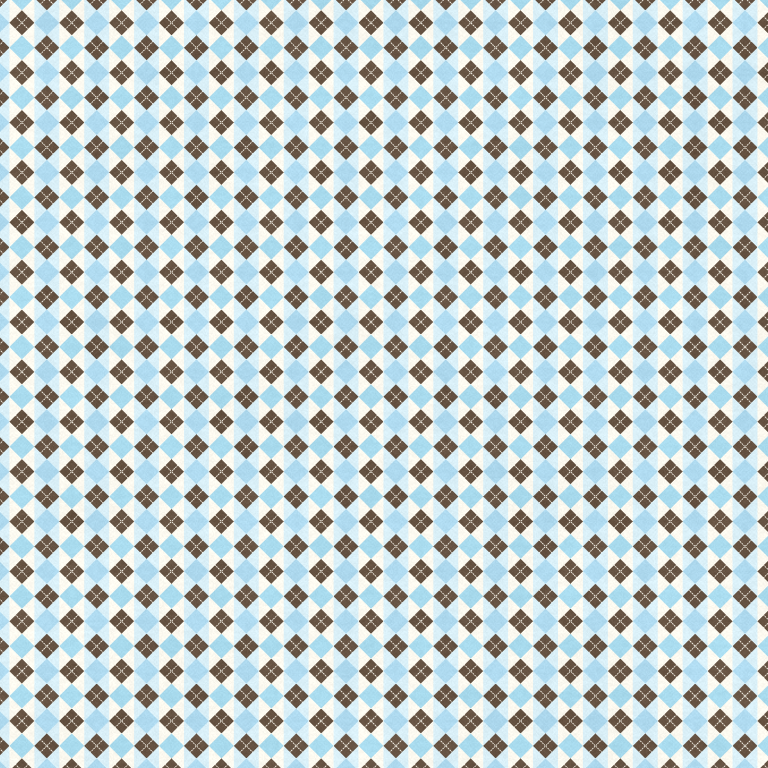
A WebGL 2 fragment shader for this pattern:

```glsl
#version 300 es
precision highp float;

uniform vec2 u_resolution;
out vec4 fragColor;

const float CELLS = 30.8;                    // diamonds across and down
const vec2 FIRST_CENTER = vec2(0.878, 0.886); // lower-left diamond, in cells
const float STITCH_HALF_WIDTH = 0.018;
const float DIAMOND_SIDE = 0.7071;
const float DASHES_PER_SIDE = 7.0;

const vec3 CREAM = vec3(0.990, 0.980, 0.942);
const vec3 PALE_BLUE = vec3(0.855, 0.941, 0.972);
const vec3 SKY_BLUE = vec3(0.660, 0.858, 0.932);
const vec3 SOFT_BLUE = vec3(0.682, 0.852, 0.936);
const vec3 BROWN = vec3(0.396, 0.322, 0.258);
const vec3 THREAD = vec3(0.950, 0.940, 0.900);

float hash(vec2 p) {
    vec3 q = fract(vec3(p.xyx) * 0.1031);
    q += dot(q, q.yzx + 33.33);
    return fract((q.x + q.y) * q.z);
}

float valueNoise(vec2 p) {
    vec2 cell = floor(p);
    vec2 t = smoothstep(0.0, 1.0, fract(p));
    float low = mix(hash(cell), hash(cell + vec2(1, 0)), t.x);
    float high = mix(hash(cell + vec2(0, 1)), hash(cell + vec2(1, 1)), t.x);
    return mix(low, high, t.y);
}

// Filled side of a signed distance, softened over one pixel
float fill(float dist, float pixel) {
    return clamp(0.5 - dist / pixel, 0.0, 1.0);
}

// Share of a pixel covered by a thin line
float lineCoverage(float dist, float halfWidth, float pixel) {
    float right = min(dist + 0.5 * pixel, halfWidth);
    float left = max(dist - 0.5 * pixel, -halfWidth);
    return clamp((right - left) / pixel, 0.0, 1.0);
}

// Dashed seam along the x axis
float stitch(vec2 p, float halfWidth, float period, float pixel) {
    float along = abs(fract(p.x / period) - 0.5) * period;
    float dash = fill(along - 0.36 * period, max(pixel, 0.15 * period));
    return dash * lineCoverage(p.y, halfWidth, pixel);
}

// Alternating vertical bands, one cell wide, centred on the columns
vec3 stripes(float x, float pixel, vec3 evenColor, vec3 oddColor) {
    float dist = abs(mod(x + 1.0, 2.0) - 1.0) - 0.5;
    return mix(oddColor, evenColor, fill(dist, pixel));
}

// Woven bumps, fine grain and broad fading
float clothShade(vec2 p) {
    float weave = sin(p.x * 38.0 + 2.0 * valueNoise(p * 3.0)) * sin(p.y * 38.0);
    float bumps = valueNoise(p * vec2(5.0, 9.0)) - 0.5;
    float grain = valueNoise(p * 22.0 + 17.0) - 0.5;
    float fading = valueNoise(p * 0.3 + 5.0) - 0.5;
    return 0.007 * weave + 0.022 * bumps + 0.035 * grain + 0.014 * fading;
}

void main() {
    vec2 p = gl_FragCoord.xy / u_resolution * CELLS - FIRST_CENTER;
    float pixel = CELLS / min(u_resolution.x, u_resolution.y);
    vec2 id = floor(p + 0.5);
    vec2 local = p - id;

    // Background bands
    vec3 color = stripes(p.x, pixel, CREAM, PALE_BLUE);

    // Checkerboard of brown and blue diamonds touching at their tips
    float isBrown = mod(id.x + id.y, 2.0);
    vec3 blue = mix(SKY_BLUE, SOFT_BLUE, mod(id.x, 2.0));
    vec3 diamondColor = mix(blue, BROWN, isBrown);
    diamondColor += 0.02 * (hash(id + 50.0) - 0.5);

    // Crossed stitches parallel to the diamond sides
    vec2 seam = vec2(local.x + local.y, local.x - local.y) * DIAMOND_SIDE;
    float period = DIAMOND_SIDE / DASHES_PER_SIDE;
    float thread = max(stitch(seam, STITCH_HALF_WIDTH, period, pixel),
                       stitch(seam.yx, STITCH_HALF_WIDTH, period, pixel));
    diamondColor = mix(diamondColor, THREAD, thread * isBrown);

    float diamondDist = (abs(local.x) + abs(local.y) - 0.5) * DIAMOND_SIDE;
    color = mix(color, diamondColor, fill(diamondDist, pixel));

    color += clothShade(p + 40.0);
    fragColor = vec4(clamp(color, 0.0, 1.0), 1.0);
}
```
